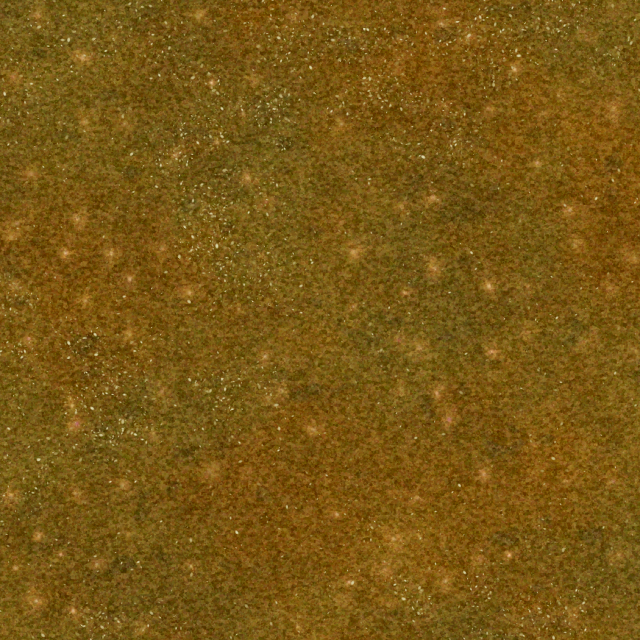
Give the GLSL for this texture, as a WebGL 2 fragment shader.

```glsl
#version 300 es
precision highp float;

uniform vec2 u_resolution;
out vec4 fragColor;

// Colours
const vec3 BROWN = vec3(0.488, 0.322, 0.045);
const vec3 OLIVE = vec3(0.445, 0.350, 0.088);
const vec3 SMUDGE = vec3(0.30, 0.25, 0.08);
const vec3 GLOW = vec3(0.67, 0.47, 0.17);
const vec3 CORE = vec3(0.90, 0.76, 0.60);
const vec3 CORE_PINK = vec3(0.80, 0.45, 0.52);
const vec3 SPECK = vec3(0.70, 0.64, 0.36);
const vec3 SPECK_BRIGHT = vec3(0.88, 0.87, 0.70);

// Cells per canvas height
const float SPOT_CELLS = 14.0;
const float SPECK_CELLS = 105.0;
const float DUST_CELLS = 170.0;
const float GRAIN_CELLS = 230.0;
const float FINE_GRAIN_CELLS = 410.0;

// Amounts
const float SPOT_CHANCE = 0.68;
const float GRAIN_CONTRAST = 0.13;
const float FINE_CONTRAST = 0.10;
const float TINT_CONTRAST = 0.05;

vec3 hash3(vec2 cell) {
    vec3 h = fract(cell.xyx * vec3(0.1031, 0.1030, 0.0973));
    h += dot(h, h.yxz + 33.33);
    return fract((h.xxy + h.yzz) * h.zyx);
}

// Cellular noise: random values blended by distance to jittered points
vec3 softCells(vec2 p, float seed) {
    vec2 cell = floor(p);
    vec3 sum = vec3(0.0);
    float total = 0.0;
    for (int y = -1; y <= 1; y++)
    for (int x = -1; x <= 1; x++) {
        vec2 id = cell + vec2(x, y);
        vec2 d = id + hash3(id + seed).xy - p;
        float w = exp(-6.0 * dot(d, d));
        sum += w * hash3(id + seed + 57.3);
        total += w;
    }
    return sum / total;
}

// Broad drift between the two ground colours, about -1 to 1
float layeredSines(vec2 p) {
    float sum = 0.0, amp = 0.5;
    for (int i = 0; i < 4; i++) {
        p += 0.35 * sin(p.yx * 1.7 + float(i) * 2.1);
        sum += amp * sin(p.x + 1.3) * sin(p.y * 1.2 + 0.6);
        p = mat2(1.5, 1.1, -1.1, 1.5) * p + 3.7;
        amp *= 0.6;
    }
    return sum;
}

// Soft glowing spots, each with a small pale core
vec3 addSpots(vec3 color, vec2 uv, float roughness) {
    vec2 p = uv * SPOT_CELLS, cell = floor(p);
    for (int y = -1; y <= 1; y++)
    for (int x = -1; x <= 1; x++) {
        vec2 id = cell + vec2(x, y);
        vec3 place = hash3(id + 211.0), kind = hash3(id + 347.0);
        if (place.z > SPOT_CHANCE) continue;
        vec2 d = p - id - 0.1 - 0.8 * place.xy;
        float radius = mix(0.12, 0.25, kind.x);
        float reach = length(d) / radius * (1.0 + 0.7 * (roughness - 0.5));
        float strength = mix(0.25, 0.85, kind.y);
        color = mix(color, GLOW, strength * exp(-1.2 * reach * reach));
        float core = exp(-dot(d, d) / mix(0.0012, 0.0030, kind.x));
        vec3 coreColor = kind.z > 0.87 ? CORE_PINK : CORE;
        color = mix(color, coreColor, core * kind.y * mix(0.35, 0.9, kind.z));
    }
    return color;
}

// Tiny elongated flecks, present where density is high
vec3 addSpecks(vec3 color, vec2 uv, float cells, float density, float seed) {
    vec2 p = uv * cells, cell = floor(p);
    float edge = 0.8 * cells / u_resolution.y;
    for (int y = -1; y <= 1; y++)
    for (int x = -1; x <= 1; x++) {
        vec2 id = cell + vec2(x, y);
        vec3 place = hash3(id + seed), kind = hash3(id + seed + 91.0);
        if (place.z > density) continue;
        float turn = 6.283 * kind.x;
        vec2 axis = vec2(cos(turn), sin(turn));
        vec2 d = p - id - place.xy;
        d = vec2(dot(d, axis) * 0.65, dot(d, vec2(-axis.y, axis.x)));
        float radius = mix(0.08, 0.23, kind.y * kind.y);
        float cover = 1.0 - smoothstep(radius - edge, radius + edge, length(d));
        vec3 tone = mix(SPECK, SPECK_BRIGHT, kind.z * kind.z);
        color = mix(color, tone, cover * mix(0.35, 0.95, kind.z));
    }
    return color;
}

void main() {
    vec2 uv = gl_FragCoord.xy / u_resolution.y;

    // Ground
    vec3 broad = softCells(uv * 5.0, 13.0);
    vec3 middle = softCells(uv * vec2(16.0, 22.0), 29.0);
    float drift = layeredSines(uv * 6.0);
    float olive = 0.5 + 0.7 * drift + 0.6 * (broad.x - 0.5) + 0.4 * (middle.x - 0.5);
    vec3 color = mix(BROWN, OLIVE, smoothstep(-0.1, 1.1, olive));
    color *= 1.0 + 0.10 * (broad.y - 0.5) + 0.10 * (middle.y - 0.5);

    // Dark smudges
    float smudge = softCells(uv * vec2(38.0, 52.0), 71.0).x;
    color = mix(color, SMUDGE, 0.40 * smoothstep(0.70, 0.98, smudge) * smoothstep(0.3, 0.7, middle.z));

    // Spots and grain
    vec3 grain = softCells(uv * GRAIN_CELLS * vec2(0.75, 1.0), 103.0);
    vec3 fine = softCells(uv * FINE_GRAIN_CELLS, 157.0);
    color = addSpots(color, uv, softCells(uv * 70.0, 131.0).x);
    color += GRAIN_CONTRAST * (grain.x - 0.5) + FINE_CONTRAST * (fine.x - 0.5);
    color += TINT_CONTRAST * (grain - 0.5) + TINT_CONTRAST * (fine.zxy - 0.5);

    // Specks gather in loose clusters
    float cluster = smoothstep(0.42, 0.95, broad.z + 0.25 * (olive - 0.5)) * smoothstep(0.25, 0.8, middle.z);
    color = addSpecks(color, uv, SPECK_CELLS, 0.03 + 0.60 * cluster, 401.0);
    color = addSpecks(color, uv, DUST_CELLS, 0.03 + 0.35 * cluster, 523.0);

    fragColor = vec4(clamp(color, 0.0, 1.0), 1.0);
}
```
